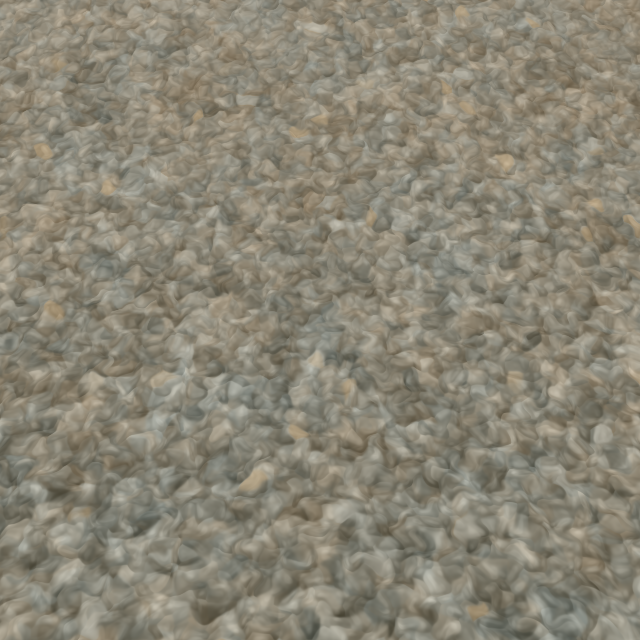
A Shadertoy shader for this texture:

```glsl
vec3 hash3(vec2 p) {
    vec3 q = fract(vec3(p.xyx) * vec3(0.1031, 0.1030, 0.0973));
    q += dot(q, q.yxz + 33.33);
    return fract((q.xxy + q.yzz) * q.zyx);
}

float noise(vec2 p) {
    vec2 cell = floor(p), f = fract(p);
    f = f * f * (3.0 - 2.0 * f);
    float low = mix(hash3(cell).x, hash3(cell + vec2(1, 0)).x, f.x);
    float high = mix(hash3(cell + vec2(0, 1)).x, hash3(cell + vec2(1, 1)).x, f.x);
    return mix(low, high, f.y) - 0.5;
}

// Softly blended oval pebbles: x = tone, y = warmth, z = coverage, w = accent
vec4 pebbles(vec2 p) {
    vec2 base = floor(p);
    vec3 blend = vec3(0);
    float total = 0.0, accent = 0.0;
    for (int j = -2; j <= 2; j++) {
        for (int i = -2; i <= 2; i++) {
            vec2 cell = base + vec2(i, j);
            vec3 place = hash3(cell + 71.0);
            vec3 look = hash3(cell + 237.0);
            vec2 d = p - cell - 0.5 - (place.xy - 0.5) * 0.9;
            float angle = 6.2832 * place.z;
            vec2 axis = vec2(cos(angle), sin(angle));
            vec2 local = vec2(dot(d, axis), dot(d, vec2(-axis.y, axis.x)));
            local *= vec2(0.85, 1.4);
            float weight = exp(-8.0 * dot(local, local));
            float lit = 0.35 * d.y - 0.15 * d.x;
            blend.xy += weight * vec2(look.x - 0.5 + lit, look.y - 0.5);
            accent += weight * smoothstep(0.965, 0.985, look.z);
            total += weight;
        }
    }
    return vec4(blend.xy / total, smoothstep(0.15, 1.0, total), accent / total);
}

void mainImage(out vec4 fragColor, in vec2 fragCoord) {
    vec2 uv = fragCoord / iResolution.xy;

    // Ground plane: pebbles shrink towards the top
    vec2 ground = vec2((uv.x - 0.5) * (29.0 + 24.0 * uv.y),
                       uv.y * (29.0 + 18.0 * uv.y)) + 100.0;
    vec2 warp = vec2(noise(ground * 1.3), noise(ground * 1.3 + 47.0));
    vec2 p = ground + 0.55 * warp;

    vec4 coarse = pebbles(p);
    vec4 fine = pebbles(p * 1.75 + 31.0);
    float patches = noise(ground * 0.16) + 0.6 * noise(ground * 0.4 + 19.0);
    float hue = noise(ground * 0.22 + 63.0) + 0.5 * noise(ground * 0.6 + 11.0);

    // Light and dark stones with soft shadowed gaps
    float tone = 0.17 * coarse.x + 0.12 * fine.x;
    tone += 0.07 * (coarse.z - 0.7) + 0.04 * (fine.z - 0.7);
    tone += 0.025 * noise(ground * 4.5) + 0.035 * patches;
    tone *= mix(1.2, 0.8, uv.y);

    // Cool grey-green below, dusty beige above
    vec3 color = mix(vec3(0.575, 0.563, 0.507), vec3(0.610, 0.583, 0.518), uv.y);
    color += tone;
    float warmth = 0.6 * coarse.y + 0.4 * fine.y + 0.45 * hue;
    color += warmth * vec3(0.055, 0.0, -0.045);

    // Scattered pale and ochre stones
    vec3 accentColor = mix(vec3(0.75, 0.74, 0.69), vec3(0.73, 0.64, 0.50),
                           smoothstep(-0.1, 0.2, coarse.y));
    color = mix(color, accentColor + 0.4 * tone, 0.65 * coarse.w);

    fragColor = vec4(clamp(color, 0.0, 1.0), 1.0);
}
```
